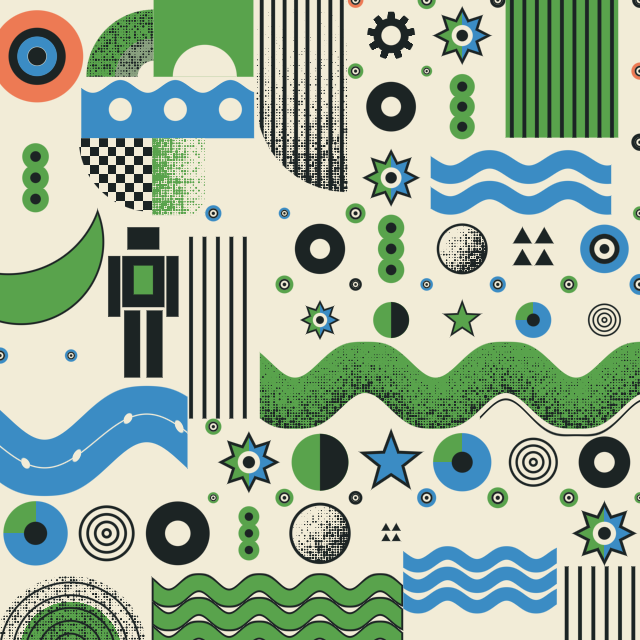
This background is drawn by a three.js fragment shader. Its source:

```glsl
varying vec2 vUv;
#define PAPER vec3(.95, .925, .845)
#define GREEN vec3(.35, .64, .3)
#define INK vec3(.11, .14, .14)
#define BLUE vec3(.23, .55, .77)
#define SAGE vec3(.54, .63, .5)
#define ORANGE vec3(.93, .48, .33)
#define EDGE .0012
#define LINE .003
#define CELLS 9.
#define GRAIN 230.
#define TAU 6.2832
vec3 col;

// Panels: left, bottom, right, top
const vec4 RIVER = vec4(.406, .33, 1.01, .466), BROOK = vec4(-.01, .225, .293, .397),
  SWELL = vec4(.673, .655, .955, .775), TIDE = vec4(.63, .036, .87, .152),
  BLINDS = vec4(.4, .7, .543, 1.01), FENCE = vec4(.79, .785, .966, 1.01),
  CORNER = vec4(-.01, .784, .397, 1.01), TILES = vec4(.126, .664, .32, .784),
  HALL = vec4(.168, .346, .393, .645), MOON = vec4(-.01, .49, .16, .66);

float hash(vec2 p) {
  vec3 q = fract((p.xyx + 3.) * .1031);
  q += dot(q, q.yzx + 33.33);
  return fract((q.x + q.y) * q.z);
}
void paint(vec3 tint, float d) { col = mix(tint, col, smoothstep(-EDGE, EDGE, d)); }
float box(vec2 p, vec4 b) {
  vec2 q = max(b.xy - p, p - b.zw);
  return length(max(q, 0.)) + min(max(q.x, q.y), 0.);
}
float stripes(vec2 p, vec4 b, float count) {
  float pitch = (b.z - b.x) / count;
  return max(abs(mod(p.x - b.x, pitch) - .5 * pitch) - LINE, box(p, b));
}
float star(vec2 p, float inner, float n) {
  float turn = TAU / n, s = abs(mod(atan(p.x, p.y) + turn / 2., turn) - turn / 2.);
  vec2 dent = inner * vec2(cos(turn / 2.), sin(turn / 2.));
  return dot(length(p) * vec2(cos(s), sin(s)) - vec2(1, 0), normalize(vec2(dent.y, 1. - dent.x)));
}
// Wavy bands: distance to the fill, offset from the centre line
vec2 waves(vec2 p, vec4 b, float count, float crests, float amp, float weight) {
  float k = TAU * crests / (b.z - b.x), x = (p.x - b.x) * k;
  float pitch = (b.w - b.y - 2. * amp) / count, y = p.y - b.y - amp + amp * sin(x);
  y -= (clamp(floor(y / pitch), 0., count - 1.) + .5) * pitch;
  y /= length(vec2(1, amp * k * cos(x)));
  return vec2(max(abs(y) - weight * pitch, max(b.x - p.x, p.x - b.z)), y);
}
vec3 stipple(vec3 base, vec3 dots, float amount) {
  vec2 g = vUv * GRAIN;
  float d = length(fract(g) - .5) + .5 * hash(floor(g)) - amount;
  return mix(dots, base, smoothstep(0., .4, d));
}
float clearance(vec2 p) {
  float a = min(min(box(p, RIVER), box(p, BROOK)), min(box(p, SWELL), box(p, TIDE)));
  float b = min(min(box(p, BLINDS), box(p, FENCE)), min(box(p, CORNER), box(p, TILES)));
  return min(min(a, b), min(min(box(p, HALL), box(p, MOON)), p.y - .11));
}
// Unit motif in three layers: hue, light, ink
void motif(vec2 p, float r, float kind, vec3 tint) {
  vec2 q = p / r;
  float l = length(q), hue = l - 1., light = 9., ink = 9.;
  if (kind < 1.) { light = l - .6; ink = min(abs(l - .52) - .1, l - .2); }
  else if (kind < 2.) { tint = stipple(PAPER, INK, .3 + .3 * (q.x - q.y)); ink = abs(hue) - .05; }
  else if (kind < 3.) { tint = INK; light = l - .4; }
  else if (kind < 4.) { tint = q.x < 0. && q.y > 0. ? GREEN : BLUE; ink = l - .36; }
  else if (kind < 5.) ink = max(hue, -q.x);
  else if (kind < 6.) { tint = INK; hue += .15 - .13 * clamp(3. * cos(9. * atan(q.x, q.y)), -1., 1.); light = l - .4; }
  else if (kind < 7.) { tint = INK; hue = .45 * star(q / .45 - sign(q), .5, 3.); }
  else if (kind < 8.) { q.y -= .64 * clamp(floor(q.y / .64 + .5), -1., 1.); hue = length(q) - .4; ink = hue + .24; }
  else if (kind < 9.) { tint = INK; hue = max(abs(mod(l, .25) - .125) - .045, hue); }
  else if (kind < 10.) { hue = star(q, .42, 5.); ink = abs(hue) - .05; }
  else { hue = star(q, .6, 8.); tint = q.x < 0. ? GREEN : BLUE; light = l - .4; ink = min(abs(hue) - .05, l - .22); }
  paint(tint, hue * r); paint(PAPER, light * r); paint(INK, ink * r);
}
void main() {
  vec2 p = vUv, q = floor(p * CELLS), mid = (q + .5) / CELLS, knot = floor(p * CELLS + .5);
  col = PAPER;
  // Motifs in cells, beads at cell corners
  float r = min(mix(.038, .052, hash(q)), clearance(mid) - .006), h = hash(knot), d;
  if (r > .016) motif(p - mid, r, mod(q.x * 5. + q.y * 3. + .5, 11.), hash(q + 19.) < .65 ? GREEN : BLUE);
  r = .008 + .009 * hash(knot + 9.); knot /= CELLS;
  if (clearance(knot) > r) motif(p - knot, r, 0., h < .5 ? GREEN : h < .7 ? BLUE : h < .8 ? ORANGE : INK);
  // Wavy bands
  vec2 w = waves(p, RIVER, 1., 2.75, .028, .5);
  paint(stipple(GREEN, INK, .2 - 6. * w.y), w.x);
  paint(INK, max(abs(w.y + .05) - .0015, .75 - p.x));
  w = waves(p, BROOK, 1., .95, .042, .5); paint(BLUE, w.x);
  paint(PAPER, max(min(abs(w.y) - .001, length(vec2(mod(p.x, .08) - .04, w.y)) - .007), w.x));
  w = waves(p, vec4(.24, -.027, .627, .108), 3., 4.1, .012, .32);
  paint(INK, w.x - LINE); paint(GREEN, w.x);
  paint(BLUE, min(waves(p, SWELL, 2., 2.3, .012, .3).x, waves(p, TIDE, 3., 2.6, .01, .33).x));
  // Striped panels
  d = max(box(p, BLINDS), length(vec2(p.x - .543, min(p.y - .843, 0.))) - .143);
  paint(stipple(PAPER, INK, (.9 - p.y) * 2.5), d); paint(GREEN, box(p, FENCE));
  paint(INK, min(max(stripes(p, BLINDS, 8.), d), stripes(p, FENCE, 9.)));
  paint(INK, min(stripes(p, vec4(.288, .346, .393, .63), 5.), stripes(p, vec4(.875, -.01, 1, .115), 6.)));
  // Arch, block, arcade, checks and haze
  q = p - vec2(.24, .88); d = length(q);
  paint(stipple(d < .06 ? SAGE : GREEN, INK, .25), max(abs(d - .065) - .04, max(q.x, -q.y)));
  paint(GREEN, max(abs(q.x - .078) - .078, -q.y));
  paint(PAPER, max(length(q - vec2(.08, 0)) - .05, -q.y));
  q = vec2(mod(p.x - .145, .086) - .043, p.y - .829);
  paint(BLUE, max(box(p, vec4(.127, .784, .397, .9)), q.y - .036 - .01 * cos(q.x * TAU / .086)));
  paint(PAPER, max(length(q) - .018, abs(p.x - .27) - .12));
  q = floor(p / .014); d = max(length(p - vec2(.238, .784)) - .115, max(p.x - .238, p.y - .784));
  paint(mod(q.x + q.y, 2.) < .5 ? INK : PAPER, d);
  paint(stipple(PAPER, GREEN, (.33 - p.x) * 8.), box(p, vec4(.238, .664, .32, .784)));
  // Sun, crescent and hills
  q = p - vec2(.058, .912); motif(q, .072, 0., ORANGE); paint(BLUE, abs(length(q) - .023) - .008);
  d = max(length(p - vec2(.033, .622)) - .127, .15 - length(p - vec2(.013, .72)));
  paint(INK, d - LINE); paint(GREEN, d);
  d = length(p - vec2(.11, -.02)); paint(stipple(d < .08 ? GREEN : PAPER, INK, .25), d - .12);
  paint(INK, max(abs(mod(d, .02) - .01) - .0015, d - .12));
  // Blocky figure
  q = vec2(abs(p.x - .224), p.y);
  d = min(box(q, vec4(-1, .52, .033, .6)), box(q, vec4(-1, .61, .025, .645)));
  paint(INK, min(d, min(box(q, vec4(.036, .505, .055, .6)), box(q, vec4(.005, .41, .03, .515)))));
  paint(GREEN, box(q, vec4(-1, .54, .015, .585)));
  gl_FragColor = vec4(col, 1);
}
```
